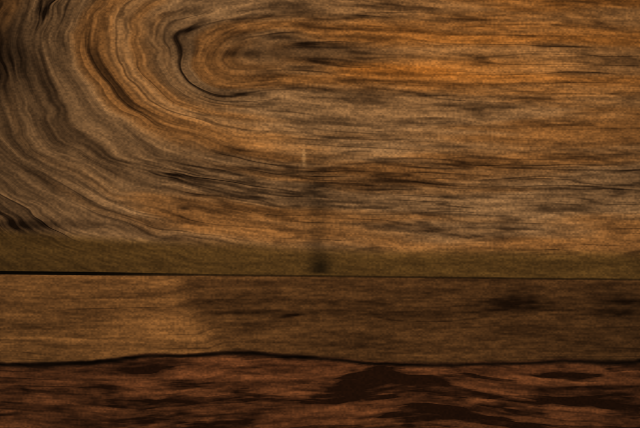
Write a Shadertoy shader that draws this texture.

```glsl
float hash(vec2 p) {
    vec3 q = fract(p.xyx * vec3(0.1031, 0.1030, 0.0973));
    q += dot(q, q.yzx + 33.33);
    return fract((q.x + q.y) * q.z);
}

float noise(vec2 p) {
    vec2 i = floor(p), f = fract(p);
    f = f * f * (3.0 - 2.0 * f);
    return mix(mix(hash(i), hash(i + vec2(1, 0)), f.x),
               mix(hash(i + vec2(0, 1)), hash(i + vec2(1, 1)), f.x), f.y);
}

float fbm(vec2 p) {
    float sum = 0.0, amp = 0.5;
    for (int i = 0; i < 4; i++) {
        sum += amp * noise(p);
        p = p * 2.03 + 17.3;
        amp *= 0.5;
    }
    return sum / 0.9375;
}

// Thin broken lines along the contours of stretched noise
float creases(vec2 p, float width) {
    float n = abs(noise(p) + 0.25 * noise(p * 2.1 + 7.0) - 0.62);
    return (1.0 - smoothstep(0.0, width, n)) * smoothstep(0.25, 0.65, noise(p * vec2(0.9, 0.4) + 31.0));
}

float spot(vec2 p, vec2 centre, vec2 size) {
    vec2 q = (p - centre) / size;
    return exp(-dot(q, q));
}

vec3 woodColour(float tone, float warmth) {
    vec3 c = mix(vec3(0.10, 0.06, 0.03), vec3(0.60, 0.435, 0.27), clamp(tone, 0.0, 1.15));
    return c * mix(vec3(1), vec3(1.06, 0.86, 0.52), warmth);
}

// Upper plank: growth rings bend around an eye and run out flat to the right
vec3 upperPlank(vec2 p) {
    vec2 q = p - vec2(0.53, 0.875);
    float swirl = 1.0 - smoothstep(0.25, 0.85, p.x + 0.4 * (0.8 - p.y));
    q += (0.03 + 0.09 * swirl) * (vec2(fbm(p * vec2(3, 6)), fbm(p * vec2(2.5, 6) + 40.0)) - 0.5);
    float left = 0.5 * (q.x - sqrt(q.x * q.x + 0.012));
    float d = length(vec2(left * 0.7, q.y + 0.02 * q.x));
    float along = p.x + 0.8 * p.y;

    float bands = fbm(vec2(along * 1.6, d * 24.0));
    float streaks = fbm(vec2(along * 7.0, d * 100.0));
    float fibres = noise(vec2(along * 38.0, d * 190.0));
    float lines = creases(vec2(along * 4.0, d * 46.0), 0.13);
    float fineLines = creases(vec2(along * 8.0 + 5.0, d * 85.0), 0.22);

    float tone = 0.73 + 0.45 * (bands - 0.5) + 0.60 * (streaks - 0.5) + 0.28 * (fibres - 0.5);
    tone -= mix(0.22, 0.42, swirl) * lines + 0.24 * fineLines;
    tone += 0.10 * smoothstep(0.5, 1.2, p.x) * smoothstep(0.5, 0.8, p.y);

    // Orange heart streak, dark knot and shaded corner
    float heart = spot(p, vec2(1.02, 0.845), vec2(0.30, 0.022));
    tone += 0.20 * heart - 0.35 * spot(p, vec2(0.57, 0.875), vec2(0.08, 0.010));
    tone -= 0.55 * spot(p, vec2(0.0, 0.87), vec2(0.05, 0.09));
    tone -= 0.20 * spot(p, vec2(0.03, 0.75), vec2(0.16, 0.35));
    tone -= 0.14 * spot(p, vec2(0.45, 0.60), vec2(0.35, 0.05));
    float warmth = 0.05 + 0.5 * smoothstep(0.42, 0.72, fbm(vec2(along * 2.0, d * 18.0) + 9.0));
    warmth += 0.5 * heart + 0.35 * smoothstep(0.6, 0.95, p.y) * smoothstep(0.5, 1.1, p.x);

    // Olive sapwood along the lower edge, dark where it begins at the left
    float edge = 0.405 + 0.055 * exp(-p.x * 2.2) + 0.02 * (fbm(p * vec2(4, 9)) - 0.5);
    float sap = 1.0 - smoothstep(-0.015, 0.018, p.y - edge);
    float sapTone = 0.44 + 0.25 * (fbm(p * vec2(7, 60)) - 0.5) + 0.15 * (fibres - 0.5);
    tone = mix(tone, sapTone, sap * 0.9);
    tone += 0.13 * spot(p, vec2(0.95, edge + 0.025), vec2(0.5, 0.012));
    tone -= 0.38 * spot(p, vec2(0.02, 0.475), vec2(0.28, 0.014));
    vec3 c = woodColour(tone, mix(clamp(warmth, 0.0, 1.0), 0.3, sap));
    return mix(c, c * vec3(0.94, 0.96, 0.76), sap);
}

// Middle plank: light and warm at the left, shaded past a curved stain
vec3 middlePlank(vec2 p) {
    float stainEdge = 0.40 + 1.6 * pow(max(0.36 - p.y, 0.0), 1.6);
    float stain = smoothstep(-0.02, 0.05, p.x - stainEdge);
    float y = p.y + 0.02 * fbm(p * vec2(3, 4)) + 0.03 * p.x * (1.0 - stain);
    float grain = fbm(vec2(p.x * 5.0, y * 75.0));
    float pores = noise(p * vec2(45, 200));
    float tone = mix(0.66, 0.39, stain) + mix(0.55, 0.38, stain) * (grain - 0.5) + 0.18 * (pores - 0.5);
    tone += 0.35 * (fbm(vec2(p.x * 2.5, y * 14.0) + 5.0) - 0.5);
    tone -= mix(0.16, 0.08, stain) * creases(vec2(p.x * 4.0, y * 55.0), 0.15);
    tone += 0.12 * spot(p, vec2(0.38, 0.24), vec2(0.12, 0.06));
    tone -= 0.22 * spot(p, vec2(1.21, 0.30), vec2(0.05, 0.035));
    tone -= 0.22 * spot(p, vec2(1.46, 0.29), vec2(0.07, 0.04));
    tone -= 0.35 * spot(p, vec2(0.68, 0.262 + 0.12 * (p.x - 0.68)), vec2(0.025, 0.004));
    return woodColour(tone, 0.55);
}

// Bottom strip: reddish heartwood broken by black streaks
vec3 bottomStrip(vec2 p) {
    p.y += 0.03 * fbm(p * vec2(4, 7)) + 0.012 * sin(p.x * 5.0);
    float grain = fbm(p * vec2(9, 75));
    float tone = 0.40 + 0.75 * (grain - 0.5) + 0.20 * (noise(p * vec2(45, 190)) - 0.5);
    float black = smoothstep(0.50, 0.62, fbm(p * vec2(6, 48) + 60.0));
    tone -= 0.30 * black * smoothstep(0.2, 0.8, p.x + 0.3) + 0.18 * creases(p * vec2(6, 60), 0.18);
    return woodColour(max(tone, 0.03), 0.55) * vec3(1.05, 0.93, 0.98);
}

void mainImage(out vec4 fragColor, in vec2 fragCoord) {
    vec2 p = fragCoord / iResolution.y;
    float px = 1.0 / iResolution.y;

    // Plank borders
    float seam = p.y - (0.363 - 0.011 * p.x);
    float bark = p.y - (0.168 + 0.018 * cos((p.x - 0.53) * 7.0) * exp(-p.x)
                 - 0.012 * smoothstep(0.6, 1.1, p.x) + 0.014 * (fbm(p * vec2(9, 4)) - 0.5));
    vec3 c = mix(middlePlank(p), upperPlank(p), smoothstep(-px, px, seam));
    c = mix(bottomStrip(p), c, smoothstep(-0.003, 0.003, bark));
    float gap = mix(0.0022, 0.0005, smoothstep(0.2, 0.5, p.x));
    c *= 1.0 - mix(0.9, 0.4, smoothstep(0.2, 0.55, p.x)) * (1.0 - smoothstep(gap, gap + 1.5 * px, abs(seam)));
    c *= 1.0 - 0.75 * exp(-pow((bark + 0.005) / mix(0.004, 0.009, noise(p.xx * 9.0)), 2.0));

    // Vertical smear, its dark foot and a pale scratch
    float above = smoothstep(0.0, 0.01, seam);
    c *= 1.0 - 0.25 * above * spot(p, vec2(0.74, 0.46), vec2(0.025, 0.15));
    c *= 1.0 - 0.50 * above * spot(p, vec2(0.75, 0.375), vec2(0.025, 0.022));
    c += vec3(0.22, 0.18, 0.12) * spot(p, vec2(0.71, 0.632), vec2(0.005, 0.018));

    // Fine surface grain and soft edge shading
    c *= 0.87 + 0.26 * noise(p * vec2(200, 260));
    c *= 1.0 - 0.20 * smoothstep(0.45, 1.0, length((p - vec2(0.8, 0.6)) / vec2(1.0, 0.9)));
    fragColor = vec4(c, 1.0);
}
```
